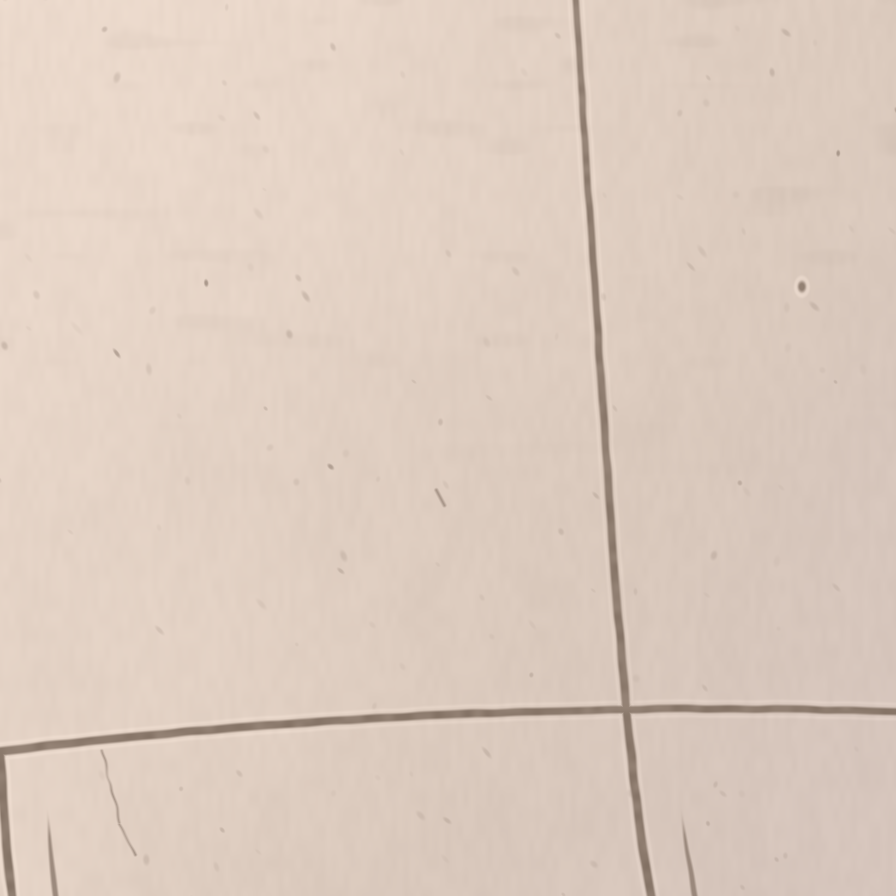
This texture is drawn by a Shadertoy shader. Its source:

```glsl
// Pale glazed floor tiles: two slightly bowed grout joints that cross low on the
// right, a second upright joint at the lower left, hairline streaks and specks.
// Joints are distances to curves; specks are hashed ellipses on jittered grids.

#define TILE_LIGHT vec3(0.925, 0.855, 0.802)
#define TILE_SHADE vec3(0.838, 0.772, 0.722)
#define GROUT vec3(0.525, 0.455, 0.402)
#define SPECK vec3(0.56, 0.49, 0.44)
#define JOINT_HALF_WIDTH 0.0043
#define JOINT_SOFTNESS 0.0019
#define TILE_PITCH 0.713
#define GRAIN 0.016

float hash(vec2 p) {
    vec3 q = fract(vec3(p.xyx) * 0.1031);
    q += dot(q, q.yzx + 33.33);
    return fract((q.x + q.y) * q.z);
}

float noise(vec2 p) {
    vec2 i = floor(p), f = fract(p);
    f = f * f * (3.0 - 2.0 * f);
    return mix(mix(hash(i), hash(i + vec2(1, 0)), f.x),
               mix(hash(i + vec2(0, 1)), hash(i + vec2(1, 1)), f.x), f.y);
}

// Soft-edged stroke around the zero of a signed distance
float stroke(float d, float halfWidth, float soft) {
    return 1.0 - smoothstep(halfWidth - soft, halfWidth + soft, abs(d));
}

float segment(vec2 p, vec2 a, vec2 b) {
    vec2 ab = b - a;
    return length(p - a - ab * clamp(dot(p - a, ab) / dot(ab, ab), 0.0, 1.0));
}

// Centre lines of the bowed joints
float levelJoint(float x) {
    return 0.209 - 0.074 * (x - 0.8) * (x - 0.8);
}

float uprightJoint(float y) {
    return 0.6425 + 0.066 * (1.0 - y) + 0.018 * exp(-y / 0.15);
}

// Scattered slanted specks on one jittered grid
float specks(vec2 p, float cells, float density, float radius) {
    vec2 cell = floor(p * cells);
    vec2 centre = vec2(hash(cell + 7.1), hash(cell + 19.7)) * 0.6 + 0.2;
    vec2 d = (fract(p * cells) - centre) / cells;
    d.x += d.y * (hash(cell + 3.3) - 0.2);
    d.y *= mix(0.5, 1.0, hash(cell + 11.9));
    float size = radius * mix(0.5, 1.0, hash(cell + 5.3));
    float present = step(hash(cell + 41.0), density);
    float strength = mix(0.2, 0.9, pow(hash(cell + 29.0), 2.0));
    return present * strength * (1.0 - smoothstep(0.3 * size, 1.3 * size, length(d)));
}

void mainImage(out vec4 fragColor, in vec2 fragCoord) {
    vec2 uv = fragCoord / iResolution.xy;
    float soft = max(JOINT_SOFTNESS, 0.75 / iResolution.y);

    // Glaze: diagonal light falloff, cloudy stains and vertical grain
    float falloff = 0.6 * uv.x + 0.4 * (1.0 - uv.y);
    falloff += 0.12 * (noise(uv * 4.0) - 0.5);
    vec3 color = mix(TILE_LIGHT, TILE_SHADE, smoothstep(-0.1, 1.0, falloff));
    color.b += 0.014 * smoothstep(0.6, 1.0, falloff);
    color += GRAIN * (noise(uv * vec2(150.0, 55.0)) - 0.5);
    color += 0.5 * GRAIN * (noise(uv * vec2(30.0, 12.0)) - 0.5);
    float smudge = smoothstep(0.72, 0.95, noise(uv * vec2(14.0, 42.0) + 5.0));
    color -= 0.018 * smudge * smoothstep(0.3, 0.9, uv.y);

    // Specks, fine and coarse
    float dirt = specks(uv + 0.37, 9.0, 0.24, 0.0042);
    dirt = max(dirt, 0.45 * specks(uv + 1.73, 24.0, 0.2, 0.0045));
    color = mix(color, SPECK, 0.8 * dirt);

    // One chipped pit with a pale rim, and one short scratch
    vec2 pit = (uv - vec2(0.895, 0.680)) * vec2(1.25, 0.9);
    color += 0.05 * stroke(length(pit) - 0.009, 0.002, 0.002);
    color = mix(color, GROUT, 0.85 * stroke(length(pit), 0.005, 0.0025));
    float scratch = segment(uv, vec2(0.487, 0.453), vec2(0.496, 0.436));
    color = mix(color, SPECK, 0.7 * stroke(scratch, 0.0016, soft));

    // Broken hairline crack below the level joint
    vec2 bent = uv + vec2(0.003 * (noise(uv.yy * 60.0) - 0.5), 0.0);
    float crack = min(segment(bent, vec2(0.114, 0.162), vec2(0.134, 0.082)),
                      segment(bent, vec2(0.134, 0.080), vec2(0.151, 0.046)));
    float wear = mix(0.35, 0.85, noise(uv.yy * 45.0));
    color = mix(color, SPECK, wear * stroke(crack, 0.0012, soft));

    // Grout joints: the upright one repeats one pitch to the left, lower row only
    float wobble = 0.0014 * (noise(uv.yx * 38.0) - 0.5);
    float level = uv.y - levelJoint(uv.x) + wobble;
    float below = 1.0 - smoothstep(-soft, soft, level);
    float width = JOINT_HALF_WIDTH * mix(1.12, 0.8, uv.y);
    float grout = stroke(level, JOINT_HALF_WIDTH * mix(1.1, 0.9, uv.x), soft);
    float rim = stroke(abs(level) - 0.0085, 0.0015, 0.002);
    for (int i = 0; i < 2; i++) {
        float k = float(i);
        float shown = mix(1.0, below, k);
        float side = uv.x - uprightJoint(uv.y) + k * (TILE_PITCH - 0.06 * uv.y) + wobble;
        grout = max(grout, shown * stroke(side, width, soft));
        rim = max(rim, shown * stroke(abs(side) - 0.0080, 0.0012, 0.002));

        // Tapering streak beside each upright joint
        float taper = 1.0 - smoothstep(0.0, 0.11, uv.y);
        float streak = stroke(side - 0.049, 0.0008 + 0.0022 * taper, soft);
        color = mix(color, SPECK, 0.85 * streak * smoothstep(0.0, 0.4, taper));
    }
    color += 0.035 * rim;
    vec3 groutColor = GROUT + 0.07 * (noise(uv * 90.0) - 0.5) + 0.03 * uv.y;
    color = mix(color, groutColor, 0.95 * grout);

    fragColor = vec4(clamp(color, 0.0, 1.0), 1.0);
}
```
